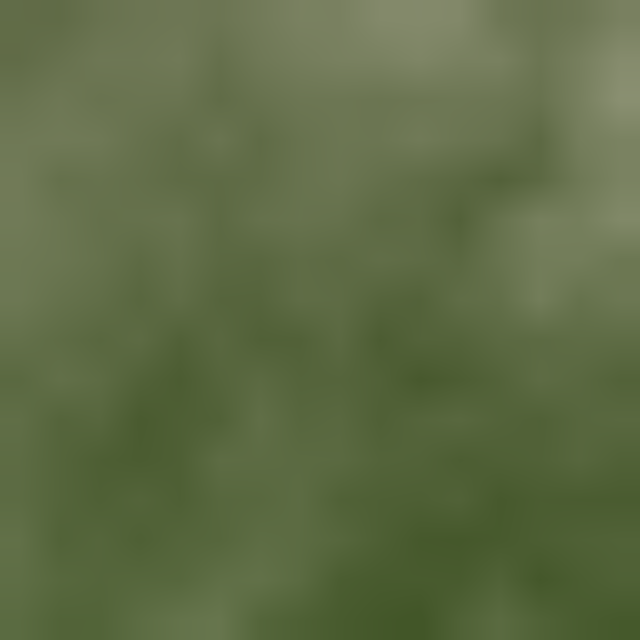
A WebGL 2 fragment shader for this texture:

```glsl
#version 300 es
precision highp float;

uniform vec2 u_resolution;
out vec4 fragColor;

const float CELLS = 16.0;
const vec3 MID_GREEN = vec3(0.381, 0.432, 0.281);
const vec3 TONE_STEP = vec3(0.051, 0.044, 0.052);
const vec3 WARM_TINT = vec3(0.006, -0.005, 0.006);
const float TONE_SHIFT = 0.3;

float hash(vec2 p, float seed) {
    return fract(sin(dot(p, vec2(127.1, 311.7)) + seed) * 43758.5453);
}

float valueNoise(vec2 p, float seed) {
    vec2 cell = floor(p);
    vec2 f = fract(p);
    f = f * f * (3.0 - 2.0 * f);
    float low = mix(hash(cell, seed), hash(cell + vec2(1.0, 0.0), seed), f.x);
    float high = mix(hash(cell + vec2(0.0, 1.0), seed), hash(cell + 1.0, seed), f.x);
    return mix(low, high, f.y);
}

vec2 rotate(vec2 p, float angle) {
    float c = cos(angle);
    float s = sin(angle);
    return vec2(c * p.x + s * p.y, c * p.y - s * p.x);
}

// Tone of one grid cell, in steps around the middle green
float cellTone(vec2 cell, float count) {
    cell = clamp(cell, vec2(0.0), vec2(count - 1.0));
    vec2 pos = (cell + 0.5) / count;

    // Light above and dark below, stronger towards the right
    float slope = (pos.y - 0.5) * mix(1.2, 3.0, pos.x);

    // Patches stretched along the rising diagonal
    vec2 along = rotate(pos, 0.6) * vec2(3.8, 6.4);
    float patches = 0.5 - valueNoise(along + 20.0, 3.7);

    float grain = hash(cell, 8.3) - 0.5;
    float contrast = mix(0.8, 1.2, pos.x);
    return TONE_SHIFT + slope + contrast * (3.5 * patches + 1.1 * grain);
}

// Straight blend between the four nearest cell centres
float softTone(vec2 uv, float count) {
    vec2 p = uv * count - 0.5;
    vec2 cell = floor(p);
    vec2 f = fract(p);
    float low = mix(cellTone(cell, count), cellTone(cell + vec2(1.0, 0.0), count), f.x);
    float high = mix(cellTone(cell + vec2(0.0, 1.0), count), cellTone(cell + 1.0, count), f.x);
    return mix(low, high, f.y);
}

void main() {
    vec2 uv = gl_FragCoord.xy / u_resolution;
    float tone = clamp(softTone(uv, CELLS), -2.3, 3.0);

    // Greyer and warmer at the top, purer green at the bottom
    vec3 color = MID_GREEN + tone * TONE_STEP + WARM_TINT * (2.0 * uv.y - 1.0);
    fragColor = vec4(color, 1.0);
}
```
